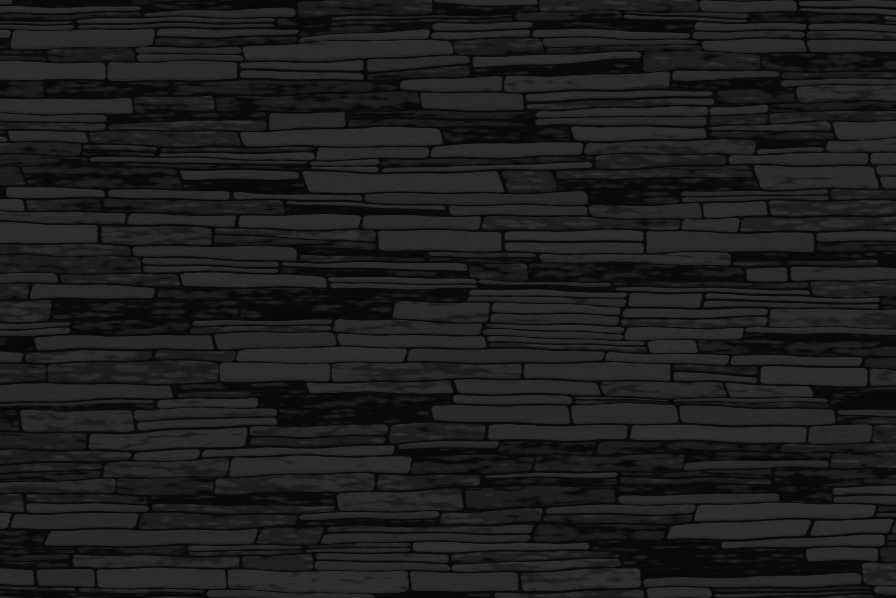
Reproduce this texture procedurally as a WebGL 2 fragment shader.

```glsl
#version 300 es
precision highp float;
// Dry-stacked wall of thin, dark slate slabs with ragged black joints.

#define ROWS 39.0          // courses per canvas height
#define SLABS 4.3          // slabs per canvas height along a course
#define SPLIT_SHARE 0.36   // share of slabs split into two thin layers
#define JOINT 0.0016       // mean half width of a joint
#define ROUNDING 0.006     // corner radius of a slab
#define WEAR 0.62          // influence of flakes on the slab tone
#define FACE vec3(0.167)
#define WORN vec3(0.110)
#define DEEP vec3(0.036)

uniform vec2 u_resolution;
out vec4 fragColor;

float hash(vec2 p) {
    vec3 q = fract(vec3(p.xyx) * 0.1031);
    q += dot(q, q.yzx + 33.33);
    return fract((q.x + q.y) * q.z);
}

// Distance to the nearest scattered point
float cellular(vec2 p) {
    vec2 cell = floor(p);
    float nearest = 2.0;
    for (int j = -1; j <= 1; j++) {
        for (int i = -1; i <= 1; i++) {
            vec2 c = cell + vec2(i, j);
            vec2 site = c + vec2(hash(c), hash(c + 71.7));
            nearest = min(nearest, distance(p, site));
        }
    }
    return nearest;
}

// Layered sines in -1..1
float wave(float x, float seed) {
    return 0.5 * sin(x * 6.3 + seed) + 0.3 * sin(x * 17.1 + seed * 2.3)
         + 0.2 * sin(x * 43.7 + seed * 3.7);
}

// Wandering lower edge of a course, in course units
float courseEdge(float row, float x) {
    float h = hash(vec2(row, 3.0));
    return row + 0.5 * (h - 0.5) + 0.19 * wave(x, h * 40.0);
}

// Left end of a slab, in slab units
float slabEnd(float column, float row) {
    return column + 0.74 * (hash(vec2(column, row + 19.0)) - 0.5);
}

void main() {
    vec2 p = gl_FragCoord.xy / u_resolution.y;
    float pixel = 1.0 / u_resolution.y;

    // Course
    float y = p.y * ROWS + 0.35 * sin(p.x * 2.1 + p.y * 9.0) + 20.0;
    float row = floor(y);
    if (y < courseEdge(row, p.x)) row -= 1.0;
    else if (y >= courseEdge(row + 1.0, p.x)) row += 1.0;
    float low = courseEdge(row, p.x);
    float high = courseEdge(row + 1.0, p.x);

    // Slab with slanted ends
    float slant = 0.09 * (hash(vec2(row, 8.0)) - 0.5);
    float u = p.x * SLABS + hash(vec2(row, 5.0)) * 17.0 + slant * (y - row) + 10.0;
    float column = floor(u);
    if (u < slabEnd(column, row)) column -= 1.0;
    else if (u >= slabEnd(column + 1.0, row)) column += 1.0;
    float left = slabEnd(column, row);
    float right = slabEnd(column + 1.0, row);
    vec2 id = vec2(column, row);

    // Tapered split into two layers
    if (hash(id + 41.0) < SPLIT_SHARE) {
        float along = (u - left) / (right - left) - 0.5;
        float cut = 0.5 + 0.5 * (hash(id + 53.0) - 0.5) * along
                  + 0.05 * wave(p.x, hash(id) * 30.0);
        float middle = mix(low, high, cut);
        if (y < middle) high = middle;
        else { low = middle; id += 130.0; }
    }

    // Rounded outline with a chipped edge
    vec2 inside = vec2(min(u - left, right - u) / SLABS * 0.6,
                       min(y - low, high - y) / ROWS);
    float edge = ROUNDING - length(max(ROUNDING - inside, 0.0));
    float chips = cellular(p * vec2(38.0, 120.0));
    float joint = JOINT * (0.3 + 1.1 * hash(id + 7.0) + 0.8 * (chips - 0.45));
    float soft = max(0.6 * pixel, 0.0011);
    float slab = smoothstep(-soft, soft, edge - joint);

    // Flat faces, worn faces and deep recesses
    float streaks = cellular(p * vec2(11.0, 85.0) + hash(id) * 20.0);
    float flakes = 0.6 * streaks + 0.4 * chips - 0.47;
    float depth = hash(id + 23.0) + WEAR * flakes + 0.07 * (0.5 - p.y);
    vec3 tone = mix(FACE, WORN, smoothstep(0.50, 0.66, depth));
    tone = mix(tone, DEEP, smoothstep(0.74, 0.92, depth));

    // Slab tint, fine grain and shaded lower lip
    float grain = cellular(p * vec2(90.0, 210.0)) - 0.47;
    tone *= 1.0 + 0.12 * (hash(id + 61.0) - 0.5) + 0.09 * grain;
    float lip = smoothstep(0.0, 0.007, (y - low) / ROWS);
    tone *= mix(0.78, 1.0, lip);

    fragColor = vec4(mix(DEEP * (0.85 + 0.4 * chips), tone, slab), 1.0);
}
```
